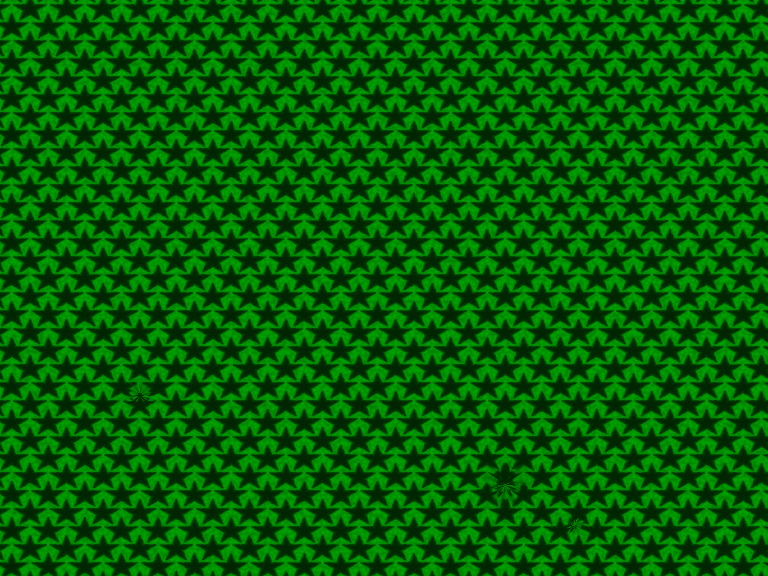
Reproduce this pattern procedurally as a Shadertoy shader.

```glsl
// Staggered rows of dark, slightly flattened five-pointed stars on green.
// The nearest star of three rows gives a distance, which is shaded as a ramp;
// cellular grain and a few radial scuffs add the wear.

#define COLUMNS 21.0       // stars across
#define ROWS 32.0          // rows down
#define STAR_RADIUS 0.45   // in column widths
#define INNER_RATIO 0.40   // notch radius over tip radius
#define FLATTEN 0.80       // star height over its regular height
#define PHASE 0.32         // column offset of the even rows
#define FEATHER 0.035      // edge softness, in column widths
#define GRAIN 0.30         // strength of the tone variation
#define STAR_GREEN 0.145
#define RIM_GREEN 0.05
#define GROUND_GREEN 0.375

const float PI = 3.14159;

vec2 hash2(vec2 p) {
    vec2 q = vec2(dot(p, vec2(127.1, 311.7)), dot(p, vec2(269.5, 183.3)));
    return fract(sin(q) * 43758.5);
}

// Distance to the nearest jittered point
float cellular(vec2 p) {
    vec2 cell = floor(p);
    float nearest = 2.0;
    for (int y = -1; y <= 1; y++)
    for (int x = -1; x <= 1; x++) {
        vec2 c = cell + vec2(x, y);
        nearest = min(nearest, length(c + hash2(c) - p));
    }
    return nearest;
}

// Signed distance to an upright star, folded into one half point
float starDistance(vec2 p) {
    float sector = 0.4 * PI;
    float a = mod(atan(p.x, p.y) + 0.5 * sector, sector) - 0.5 * sector;
    vec2 q = length(p) * vec2(cos(a), abs(sin(a)));
    vec2 tip = vec2(STAR_RADIUS, 0.0);
    vec2 notch = STAR_RADIUS * INNER_RATIO * vec2(cos(0.2 * PI), sin(0.2 * PI));
    vec2 edge = notch - tip;
    vec2 w = q - tip;
    float t = clamp(dot(w, edge) / dot(edge, edge), 0.0, 1.0);
    return length(w - edge * t) * sign(w.x * edge.y - w.y * edge.x);
}

// Distance to the staggered lattice; p is in column widths
float latticeDistance(vec2 p, float rowHeight) {
    float baseRow = floor(p.y / rowHeight);
    float d = 1.0;
    for (int j = -1; j <= 1; j++) {
        float row = baseRow + float(j);
        float shift = PHASE + 0.5 * mod(row, 2.0);
        vec2 local = vec2(fract(p.x - shift + 0.5) - 0.5,
                          p.y - (row + 0.5) * rowHeight);
        d = min(d, starDistance(local / vec2(1.0, FLATTEN)));
    }
    return d;
}

// Radial burst: xy is a sideways warp, z a darkening amount
vec3 scuff(vec2 uv, vec2 center, float radius) {
    vec2 v = uv - center;
    float r = length(v);
    float fade = 1.0 - smoothstep(0.1 * radius, radius, r);
    float rays = sin(10.0 * atan(v.y, v.x));
    return vec3(vec2(-v.y, v.x) / (r + 0.001) * rays * 0.10, 0.25 + 0.15 * rays) * fade;
}

void mainImage(out vec4 fragColor, in vec2 fragCoord) {
    vec2 uv = fragCoord / iResolution.y;
    float aspect = iResolution.x / iResolution.y;
    float columnWidth = aspect / COLUMNS;
    float rowHeight = COLUMNS / (ROWS * aspect);

    // Worn patches
    vec3 wear = scuff(uv, vec2(0.243, 0.314), 0.035)
              + scuff(uv, vec2(0.877, 0.158), 0.060)
              + scuff(uv, vec2(0.998, 0.089), 0.025);

    // Slightly ragged star outlines
    vec2 p = uv / columnWidth + wear.xy;
    float cells = cellular(p * 8.0);
    float d = latticeDistance(p, rowHeight) + 0.04 * (cells - 0.5);

    // Dark core, faint rim, then bright ground
    float soft = max(FEATHER, 0.7 / (iResolution.y * columnWidth));
    float green = STAR_GREEN
                + RIM_GREEN * smoothstep(-0.10, -0.01, d)
                + GROUND_GREEN * smoothstep(-0.6 * soft, 1.7 * soft, d);

    // Uneven tone across the cloth, darker where worn
    float tone = 1.0 + GRAIN * (0.5 - cells) * smoothstep(-0.05, 0.05, d);
    tone *= 1.0 - clamp(wear.z, 0.0, 0.6) * smoothstep(0.15, 0.4, green);

    fragColor = vec4(0.0, green * tone, 0.0, 1.0);
}
```
